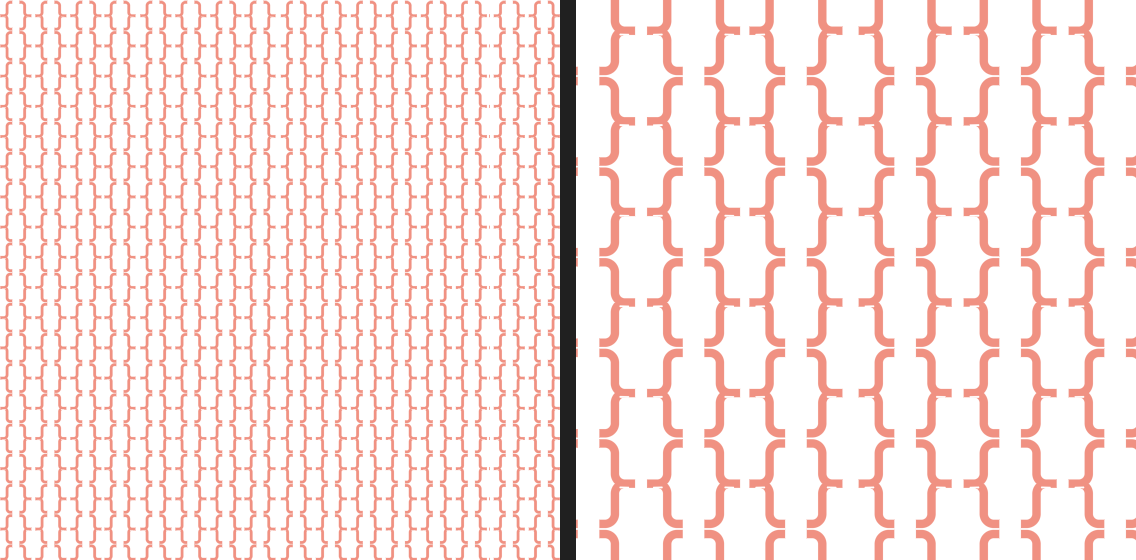
Left: the whole. Right: its middle third, enlarged.
Reproduce this pattern procedurally as a Shadertoy shader.

```glsl
#define COLUMNS 16.0
#define ROW_HEIGHT 0.8627
#define FIRST_ROW 0.45
#define HALF_LINE 0.040
#define BEND 0.095
#define STEM_X 0.202
#define ARM_Y 0.383
#define SLIP 0.083
#define INK vec3(0.94, 0.57, 0.51)
#define PAPER vec3(1.0)

// Lengths are in column widths: the canvas is COLUMNS units wide.

// Distance to the outline of a rounded corner that opens toward -x and -y.
float elbow(vec2 p) {
    return abs(length(max(p, 0.0)) + min(max(p.x, p.y), 0.0) - BEND);
}

float segment(vec2 p, vec2 a, vec2 b) {
    vec2 ab = b - a;
    return length(p - a - ab * clamp(dot(p - a, ab) / dot(ab, ab), 0.0, 1.0));
}

// Curly brace with its point near x = 0 and its arms toward +x.
float brace(vec2 p) {
    vec2 q = vec2(p.x, abs(p.y));
    vec2 inner = vec2(q.x - STEM_X + BEND, BEND - q.y);
    vec2 outer = vec2(STEM_X + BEND - q.x, q.y - ARM_Y + BEND);
    float line = elbow(q.y < 0.5 * ARM_Y ? inner : outer) - HALF_LINE;

    // Square ends on the point and the arms
    line = max(line, abs(q.x - 0.180) - 0.170);

    // Thin nick between the point and the lower curl
    float nick = segment(p, vec2(0.075, 0.038), vec2(0.150, 0.036)) - 0.009;
    return max(line, -nick);
}

// Slightly uneven spacing of the first columns.
float columnShift(float column) {
    float early = step(column, 7.5);
    float fourth = step(2.5, mod(column, 4.0));
    return mix(0.015, -0.025 * fourth, early);
}

void mainImage(out vec4 fragColor, in vec2 fragCoord) {
    vec2 p = fragCoord / iResolution.xy;
    p = vec2(p.x, 1.0 - p.y) * COLUMNS;

    // Last two columns sit a little further right
    p.x -= SLIP * step(13.98, p.x);

    // Mirrored pair of braces in each column
    float column = floor(p.x + 0.047);
    float fromAxis = abs(p.x - column - 0.453 - columnShift(column));
    float rowY = mod(p.y - FIRST_ROW + 0.5 * ROW_HEIGHT, ROW_HEIGHT) - 0.5 * ROW_HEIGHT;
    float d = brace(vec2(0.453 - fromAxis, rowY));

    // Smooth edge
    float edge = 0.7 * COLUMNS / iResolution.y;
    float ink = 1.0 - smoothstep(-edge, edge, d);
    fragColor = vec4(mix(PAPER, INK, ink), 1.0);
}
```
